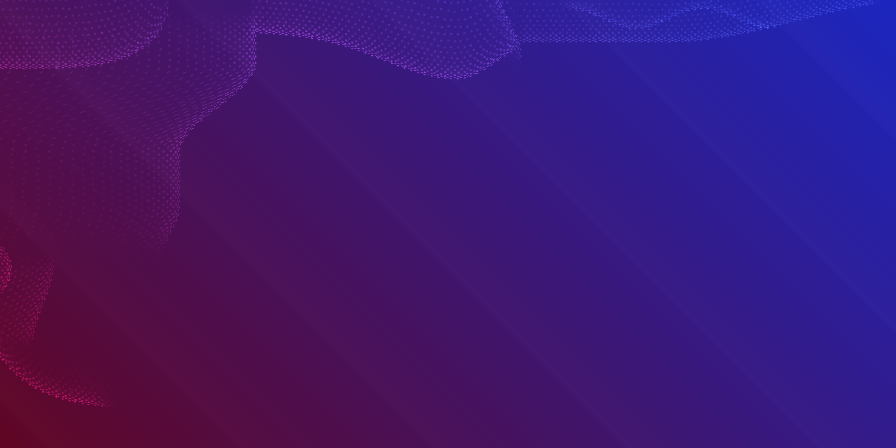
Reproduce this background procedurally as a Shadertoy shader.

```glsl
#define DOT_RADIUS 0.0019
#define DOTS_ALONG 68.0
#define ROWS_ACROSS 40.0
#define DOT_JITTER 0.22
#define STREAK_SPACING 0.43
#define STREAK_OFFSET 0.097
#define STREAK_LIGHT 0.016
#define WINE vec3(0.38, 0.025, 0.14)
#define ROYAL_BLUE vec3(0.11, 0.15, 0.75)
#define PINK vec3(0.92, 0.10, 0.52)
#define VIOLET vec3(0.60, 0.27, 0.86)
#define SKY vec3(0.32, 0.38, 1.0)

float hash(vec2 cell) {
    vec3 v = fract(cell.xyx * 0.1031);
    v += dot(v, v.yzx + 33.33);
    return fract((v.x + v.y) * v.z);
}

// Soft window that is one between a and b
float span(float x, float a, float b, float soft) {
    return smoothstep(a - soft, a + soft, x) * (1.0 - smoothstep(b - soft, b + soft, x));
}

// Dotted sheet folding at an edge: square-root spacing packs rows at the fold
float sheet(float along, float across, float edge, float side, float inner, float reach) {
    float pixel = 1.0 / iResolution.y;
    float slope = clamp((dFdx(edge) + dFdy(edge)) * iResolution.y, -6.0, 6.0);
    float depth = side * (across - edge);
    float inside = max(depth, 0.0);
    vec2 grid = vec2(along * DOTS_ALONG, sqrt(inside) * ROWS_ACROSS);
    grid.x += 0.5 * mod(floor(grid.y), 2.0);
    vec2 cell = floor(grid);
    vec2 jitter = vec2(hash(cell), hash(cell + 57.0)) - 0.5;
    vec2 local = fract(grid) - 0.5 - DOT_JITTER * jitter;

    // Offset to the dot, mapped back to canvas units
    float dx = local.x / DOTS_ALONG;
    float row = (grid.y - local.y) / ROWS_ACROSS;
    float dy = side * (depth - row * row) + slope * dx;
    float spot = 1.0 - smoothstep(DOT_RADIUS - 0.5 * pixel, DOT_RADIUS + pixel, length(vec2(dx, dy)));

    float light = mix(inner, 1.0, exp(-inside / reach));
    float haze = 0.09 * light * smoothstep(-0.002, 0.006, depth);
    return light * spot * (0.55 + 0.45 * hash(cell + 19.0)) + haze;
}

// All folds, with h measured down from the top
float waveLight(vec2 p) {
    float x = p.x;
    float h = 1.0 - p.y;
    float light = 0.0;

    // Rounded sheet in the upper left
    float edge = 0.152 * sqrt(max(1.0 - pow(x / 0.378, 4.0), 0.0));
    light += 0.75 * sheet(x, h, edge, -1.0, 0.38, 0.018) * (1.0 - step(0.378, x));

    // Wide sheet hanging down the left side
    edge = 0.40 + 0.17 * (1.0 - smoothstep(0.14, 0.34, h)) - 0.04 * smoothstep(0.46, 0.58, h);
    float fall = span(h, 0.05, 0.54, 0.04) * mix(1.0, 0.55, smoothstep(0.27, 0.42, h));
    light += 0.8 * sheet(h, x, edge, -1.0, 0.30, 0.035) * fall;

    // Deep central swell and its returning fold
    float width = x < 1.02 ? 0.23 : 0.13;
    float swell = (x - 1.02) / width;
    edge = 0.07 + 0.105 * exp(-swell * swell);
    light += sheet(x, h, edge, -1.0, 0.36, 0.014) * span(x, 0.565, 1.15, 0.012);
    edge = 1.12 + 0.042 * smoothstep(0.0, 0.12, h);
    light += 0.7 * sheet(h, x, edge, -1.0, 0.0, 0.018) * (1.0 - smoothstep(0.10, 0.15, h));

    // Tapering ribbon on the right with an inner crest
    edge = 0.092 * (1.0 - smoothstep(1.5, 2.05, x));
    light += 0.7 * sheet(x, h, edge, -1.0, 0.42, 0.012) * span(x, 1.16, 1.95, 0.02);
    edge = 0.04 + 0.022 * cos((x - 1.42) * 20.94);
    light += 0.65 * sheet(x, h, edge, -1.0, 0.0, 0.012) * span(x, 1.27, 1.72, 0.025);

    // Sparks and small curl in the lower left
    edge = 0.915 - 0.12 * exp(-x / 0.09);
    light += 0.85 * sheet(x, h, edge, -1.0, 0.0, 0.022) * (1.0 - smoothstep(0.18, 0.27, x));
    float bend = (h - 0.6) / 0.055;
    edge = 0.025 * (1.0 - bend * bend);
    light += 0.7 * sheet(h, x, edge, -1.0, 0.2, 0.02) * span(h, 0.55, 0.65, 0.01);
    edge = 0.12 - 0.05 * smoothstep(0.58, 0.78, h);
    light += 0.4 * sheet(h, x, edge, -1.0, 0.4, 0.06) * span(h, 0.59, 0.76, 0.03);
    return light;
}

void mainImage(out vec4 fragColor, in vec2 fragCoord) {
    vec2 p = fragCoord / iResolution.y;
    p.x *= 2.0 * iResolution.y / iResolution.x;
    float diagonal = p.x + p.y;
    float t = diagonal / 3.0;

    // Diagonal gradient with faint light streaks
    vec3 color = mix(WINE, ROYAL_BLUE, t);
    float streak = fract((diagonal - STREAK_OFFSET) / STREAK_SPACING);
    float sheen = smoothstep(0.0, 0.05, streak) * exp(-5.0 * streak);
    color += STREAK_LIGHT * (sheen - 0.2);

    // Dot colour follows the same diagonal
    vec3 dotColor = mix(PINK, VIOLET, smoothstep(0.05, 0.5, t));
    dotColor = mix(dotColor, SKY, smoothstep(0.55, 0.88, t));
    color = mix(color, dotColor, clamp(waveLight(p), 0.0, 1.0));
    fragColor = vec4(color, 1.0);
}
```
